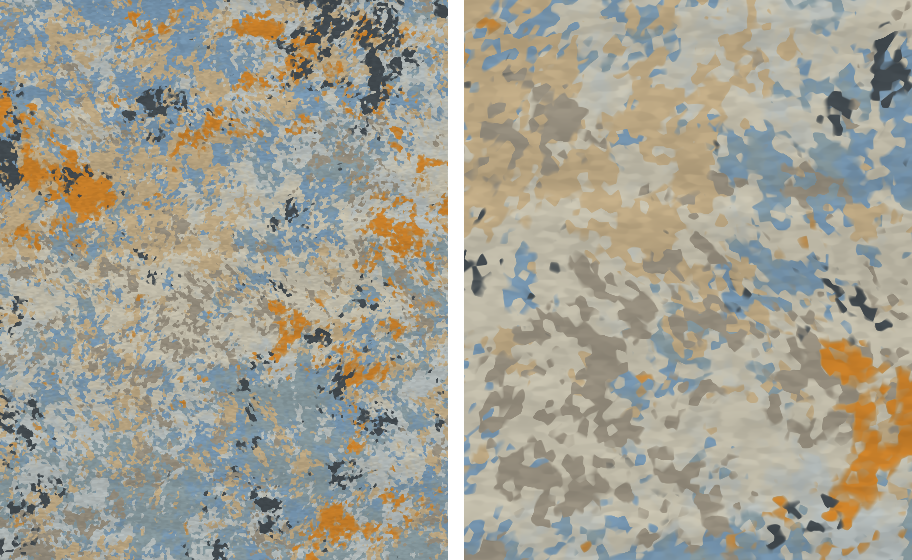
Left, the full canvas; right, a detail of the centre.
A Shadertoy shader for this texture:

```glsl
// Worn abstract rug: a blue-grey ground peppered with silver, cream, tan, taupe,
// ochre and charcoal flakes. Each coat is a layered cellular field cut at its
// own level, and a fine horizontal weave runs over everything.

const vec3 BLUE      = vec3(0.45, 0.57, 0.67);
const vec3 SLATE     = vec3(0.51, 0.58, 0.60);
const vec3 SILVER    = vec3(0.68, 0.71, 0.71);
const vec3 CREAM     = vec3(0.74, 0.72, 0.65);
const vec3 TAN       = vec3(0.72, 0.64, 0.50);
const vec3 TAUPE     = vec3(0.57, 0.54, 0.48);
const vec3 OCHRE     = vec3(0.70, 0.56, 0.36);
const vec3 ORANGE    = vec3(0.77, 0.49, 0.16);
const vec3 CHARCOAL  = vec3(0.25, 0.28, 0.30);

// Cut level of each coat, in standard deviations: higher covers less.
const float PALE_CUT   = -0.05;
const float TAN_CUT    = 0.90;
const float TAUPE_CUT  = 1.25;
const float OCHRE_CUT  = 1.42;
const float DARK_CUT   = 1.75;

const float EDGE         = 0.22;  // softness of flake edges
const int   OCTAVES      = 6;
const float PATCH_SCALE  = 4.0;   // largest patches per canvas height
const float OCTAVE_STEP  = 2.12;
const float CELL_SPREAD  = 0.23;  // standard deviation of one octave
const float PEPPERED     = 1.0;   // octave gain of scattered flakes
const float CLUSTERED    = 0.90;  // octave gain of gathered flakes
const float THREAD_DEPTH = 0.11;
const float BAND_DEPTH   = 0.09;

vec3 hash3(vec2 c) {
    vec3 q = fract(c.xyx * vec3(0.1031, 0.1030, 0.0973));
    q += dot(q, q.yxz + 33.33);
    return fract((q.xxy + q.yzz) * q.zyx);
}

// Cellular noise: random cell values blended near their borders.
float cells(vec2 q, float crispness) {
    vec2 base = floor(q), f = q - base;
    float sum = 0.0, total = 0.0;
    for (int y = -1; y <= 1; y++)
    for (int x = -1; x <= 1; x++) {
        vec2 c = vec2(x, y);
        vec3 h = hash3(base + c);
        vec2 d = c + h.xy - f;
        float w = exp(-crispness * dot(d, d));
        sum += w * h.z;
        total += w;
    }
    return sum / total;
}

// Broad patches down to single flakes, scaled to mean 0 and deviation 1.
float wear(vec2 p, float seed, float gain) {
    float sum = 0.0, power = 0.0, amplitude = 1.0, scale = PATCH_SCALE;
    for (int i = 0; i < OCTAVES; i++) {
        vec2 offset = seed * vec2(37.0, 53.0) + float(i) * vec2(11.3, 7.7);
        float crispness = 4.0 + 1.1 * float(i);
        sum += amplitude * (cells(p * scale + offset, crispness) - 0.5);
        power += amplitude * amplitude;
        amplitude *= gain;
        scale *= OCTAVE_STEP;
    }
    return sum / (CELL_SPREAD * sqrt(power));
}

float coat(float field, float cut) {
    return smoothstep(cut - EDGE, cut + EDGE, field);
}

float glow(vec2 p, vec2 centre, float radius) {
    vec2 d = (p - centre) / radius;
    return exp(-dot(d, d));
}

void mainImage(out vec4 fragColor, in vec2 fragCoord) {
    vec2 uv = fragCoord / iResolution.y;

    // Gentle layered sines bend the patches without shearing the flakes.
    vec2 p = uv + 0.008 * sin(uv.yx * vec2(23.0, 19.0) + vec2(1.0, 4.0))
                + 0.002 * sin(uv.yx * vec2(61.0, 53.0) + vec2(2.0, 0.5));

    // Pale wear gathers in two middle areas, ochre beside them.
    float paleArea = glow(p, vec2(0.21, 0.50), 0.20)
                   + glow(p, vec2(0.62, 0.50), 0.20) - 0.31;
    float warmArea = glow(p, vec2(0.18, 0.59), 0.15)
                   + glow(p, vec2(0.55, 0.82), 0.15) - 0.18;

    // Ground
    float tone = wear(p, 1.0, CLUSTERED);
    vec3 color = mix(BLUE, SLATE, smoothstep(-1.0, 1.0, tone));

    // Pale coats
    float creamShare = smoothstep(-0.7, 0.7, 1.4 * paleArea - 0.4 * tone);
    vec3 pale = mix(SILVER, CREAM, creamShare);
    float paleWear = wear(p, 2.0, PEPPERED) + 1.3 * paleArea;
    float tanWear = wear(p, 3.0, PEPPERED) + 0.5 * paleArea;
    color = mix(color, pale, coat(paleWear, PALE_CUT));
    color = mix(color, TAN, coat(tanWear, TAN_CUT));
    color = mix(color, TAUPE, coat(wear(p, 4.0, PEPPERED), TAUPE_CUT));

    // Ochre with orange cores, then charcoal
    float warm = wear(p, 5.0, CLUSTERED) + 0.8 * warmArea;
    vec3 rust = mix(OCHRE, ORANGE, smoothstep(0.0, 0.7, warm - OCHRE_CUT));
    color = mix(color, rust, coat(warm, OCHRE_CUT));
    color = mix(color, CHARCOAL, coat(wear(p, 6.0, CLUSTERED), DARK_CUT));

    // Weave: fine threads and long uneven bands
    float thread = cells(uv * vec2(140.0, 320.0) + 400.0, 6.0) - 0.5;
    float band = cells(uv * vec2(3.0, 60.0) + 700.0, 5.0) - 0.5;
    color *= 1.0 + THREAD_DEPTH * thread + BAND_DEPTH * band;

    fragColor = vec4(clamp(color, 0.0, 1.0), 1.0);
}
```
